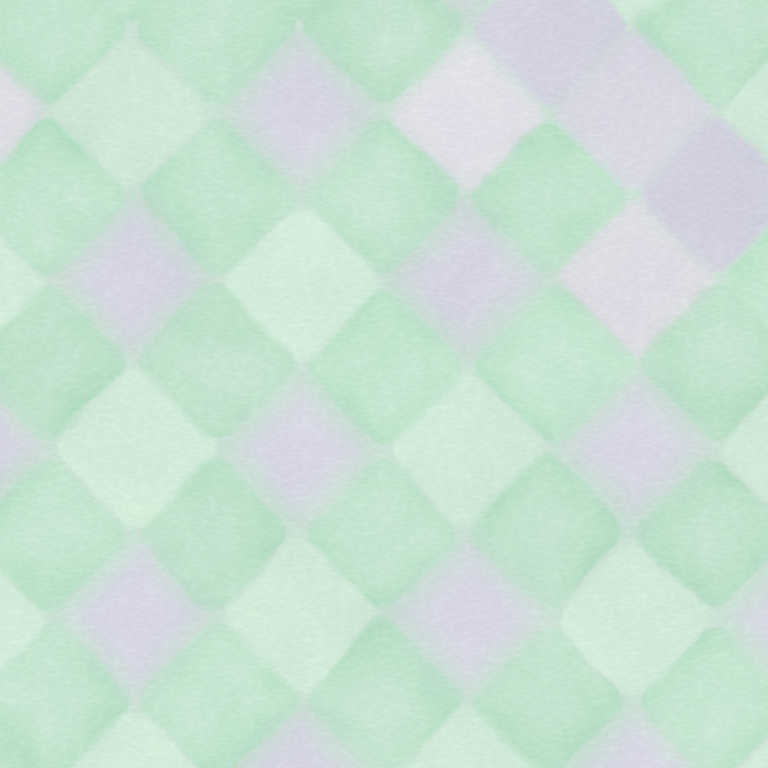
Reproduce this pattern procedurally as a WebGL 1 fragment shader.

```glsl
precision highp float;
// Watercolour diamonds in mint, pale green and lavender on grained paper.
uniform vec2 u_resolution;

vec2 hash2(vec2 p) {
  return fract(sin(vec2(dot(p, vec2(127.1, 311.7)), dot(p, vec2(269.5, 183.3)))) * 4375.85);
}

// Layered, warped sines: soft pigment clouds, roughly -0.7 to 0.7
float cloud(vec2 p) {
  float sum = 0.0, amp = 0.5;
  for (int i = 0; i < 5; i++) {
    p = mat2(0.8, 0.6, -0.6, 0.8) * p * 1.7 + 0.7 * sin(p.yx) + 1.9;
    sum += amp * sin(p.x) * cos(p.y);
    amp *= 0.65;
  }
  return sum;
}

// Cellular noise: distance to the nearest scattered point
float cellular(vec2 p) {
  vec2 cell = floor(p);
  float nearest = 2.0;
  for (int j = -1; j <= 1; j++)
    for (int i = -1; i <= 1; i++) {
      vec2 id = cell + vec2(float(i), float(j));
      nearest = min(nearest, length(id + hash2(id) - p));
    }
  return nearest;
}

float roundedSquare(vec2 p, float halfSize, float radius) {
  vec2 k = abs(p) - halfSize + radius;
  return length(max(k, 0.0)) + min(max(k.x, k.y), 0.0) - radius;
}

bool isTile(vec2 id, float a, float b) {
  return distance(id, vec2(a, b)) < 0.5;
}

// Wash colour in rgb, softness of its edge in alpha
vec4 tileWash(vec2 id) {
  vec4 mint = vec4(0.76, 0.895, 0.805, 0.035);
  vec4 pale = vec4(0.825, 0.92, 0.85, 0.035);
  vec4 lavender = vec4(0.842, 0.842, 0.892, 0.13);
  vec4 blush = vec4(0.88, 0.872, 0.9, 0.075);
  // A few tiles break the regular alternation
  if (isTile(id, 2.0, 2.0) || isTile(id, 4.0, 2.0) || isTile(id, -1.0, -1.0)) return blush;
  if (isTile(id, 2.0, 3.0) || isTile(id, 4.0, 3.0)) return vec4(lavender.rgb - 0.01, 0.045);
  if (isTile(id, 3.0, 3.0)) return vec4(mix(lavender, blush, 0.4).rgb, 0.07);
  if (isTile(id, -1.0, 1.0) || isTile(id, 0.0, 2.0) || isTile(id, 3.0, -5.0)) return mint;
  if (isTile(id, 5.0, 3.0) || mod(id.x + id.y, 2.0) > 0.5) return mint;
  return mod(id.x, 2.0) > 0.5 ? lavender : pale;
}

void main() {
  vec2 uv = gl_FragCoord.xy / u_resolution;

  // Diamond lattice, about 4.6 repeats each way, turned to unit squares
  vec2 grid = vec2(uv.x * 4.6 - 0.8, (1.0 - uv.y) * 4.56 - 0.665);
  vec2 q = vec2(grid.x + grid.y, grid.x - grid.y);
  float wash = cloud(q * 1.6);
  float mottle = cloud(q * 4.0 + 7.0);
  vec2 wobbly = q + 0.04 * vec2(wash, cloud(q * 1.8 + 20.0));

  // Overlapping soft washes
  vec3 sum = vec3(0.0);
  float total = 0.0, strongest = 0.0;
  vec2 home = floor(wobbly + 0.5);
  for (int j = -1; j <= 1; j++)
    for (int i = -1; i <= 1; i++) {
      vec2 id = home + vec2(float(i), float(j));
      vec2 jitter = hash2(id) - 0.5;
      vec4 tile = tileWash(id);
      float d = -roundedSquare(wobbly - id - 0.06 * jitter, 0.5 + 0.03 * jitter.y, 0.15);
      float feather = tile.a * exp(1.1 * mottle);
      float weight = smoothstep(-feather, feather, d);

      // The softest washes bleed to a grey-green halo well inside their edge
      float bleed = 1.0 - smoothstep(-0.03, 2.3 * tile.a, d + 0.05 * mottle);
      vec3 colour = mix(tile.rgb, vec3(0.795, 0.872, 0.838), bleed * smoothstep(0.04, 0.13, tile.a));

      // Pigment pools sharply at the rim and fades inward, mostly on mint
      float mint = smoothstep(0.81, 0.78, tile.r);
      float pool = exp(-max(d, 0.0) / 0.09) * clamp(0.5 + wash, 0.1, 1.0);
      colour += 0.018 * jitter.x;
      colour -= pool * mix(vec3(0.012, 0.008, 0.01), vec3(0.055, 0.024, 0.042), mint);
      colour -= (0.6 * wash + 0.4 * mottle) * mix(vec3(0.018, 0.02, 0.01), vec3(0.036, 0.013, 0.026), mint);
      colour += mint * vec3(0.02, 0.007, 0.015) * smoothstep(0.05, 0.4, d);
      sum += colour * weight;
      total += weight;
      strongest = max(strongest, weight);
    }

  // Faintly tinted paper shows where the washes thin out
  float bare = 0.6 * (1.0 - strongest) + 0.001;
  vec3 colour = (sum + vec3(0.80, 0.888, 0.838) * bare) / (total + bare);

  // Paper tooth, stretched sideways
  vec2 tooth = uv + 0.004 * sin(uv.yx * vec2(70.0, 43.0));
  float grain = cellular(tooth * vec2(80.0, 190.0)) + 0.6 * cellular(tooth * vec2(150.0, 300.0) + 31.0);
  colour += 0.028 * (grain - 0.74);

  gl_FragColor = vec4(colour, 1.0);
}
```
